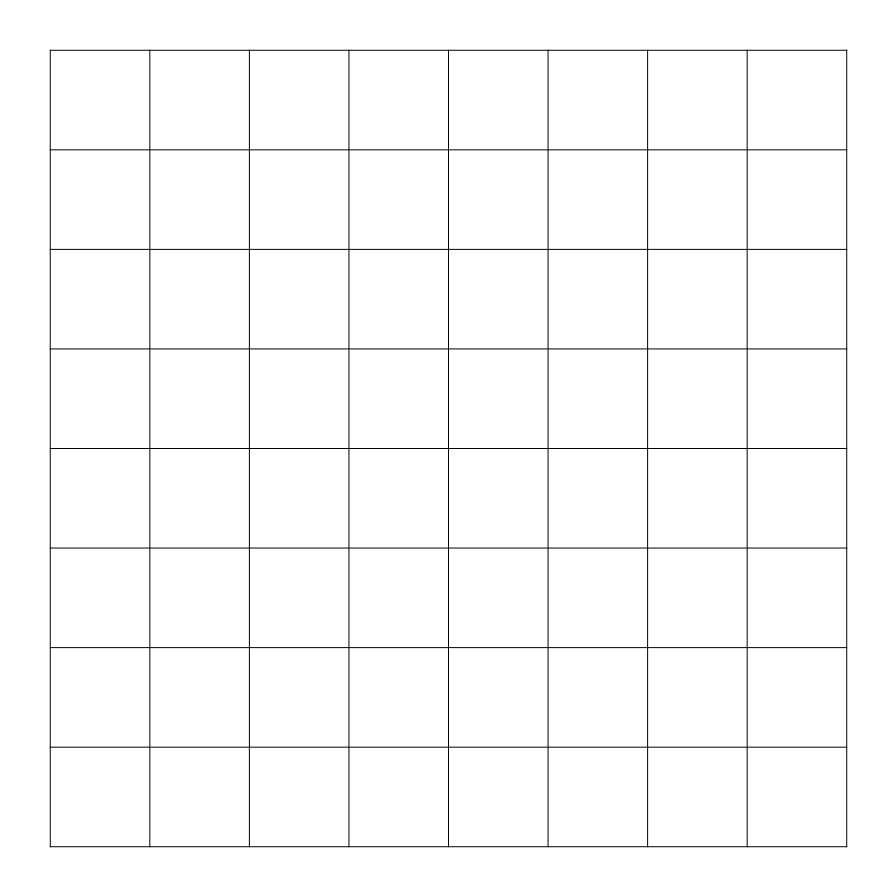
Give the GLSL for this pattern, as a Shadertoy shader.

```glsl
// Draws an empty 8 by 8 square grid of hairline black rules on white paper.

const float CELLS = 8.0;                // repeats across and down
const float CELL = 1.0 / 9.0;           // side of one cell
const float MARGIN = 0.5 * CELL;        // blank border around the grid
const float LINE_WIDTH = 1.0 / 900.0;
const vec3 PAPER = vec3(1.0);
const vec3 INK = vec3(0.0);

// Distance on each axis to the nearest rule; only the CELLS + 1 rules exist.
vec2 ruleDistance(vec2 p) {
    vec2 index = clamp(round(p / CELL), 0.0, CELLS);
    return abs(p - index * CELL);
}

// Coverage of a rule; one thinner than a pixel fades instead of vanishing.
vec2 ruleCoverage(vec2 dist, float pixel) {
    float halfWidth = 0.5 * max(LINE_WIDTH, pixel);
    return min(1.0, LINE_WIDTH / pixel)
         * clamp((halfWidth - dist) / pixel + 0.5, 0.0, 1.0);
}

// Extent of the rules along each axis, with square outer corners.
vec2 gridExtent(vec2 p, float pixel) {
    float halfSide = 0.5 * (CELLS * CELL + LINE_WIDTH);
    vec2 outside = abs(p - 0.5 * CELLS * CELL) - halfSide;
    return clamp(0.5 - outside / pixel, 0.0, 1.0);
}

void mainImage(out vec4 fragColor, in vec2 fragCoord) {
    // Centred square canvas, measured from its top left corner
    float side = min(iResolution.x, iResolution.y);
    float pixel = 1.0 / side;
    vec2 uv = (fragCoord - 0.5 * iResolution.xy) / side + 0.5;
    vec2 canvas = vec2(uv.x, 1.0 - uv.y);

    // Each rule starts on its cell edge, so its centre sits half a width in
    vec2 p = canvas - MARGIN - 0.5 * LINE_WIDTH;

    // Vertical rules end at the grid's y extent, horizontal ones at its x extent
    vec2 rules = ruleCoverage(ruleDistance(p), pixel) * gridExtent(p, pixel).yx;
    float ink = 1.0 - (1.0 - rules.x) * (1.0 - rules.y);

    fragColor = vec4(mix(PAPER, INK, ink), 1.0);
}
```
